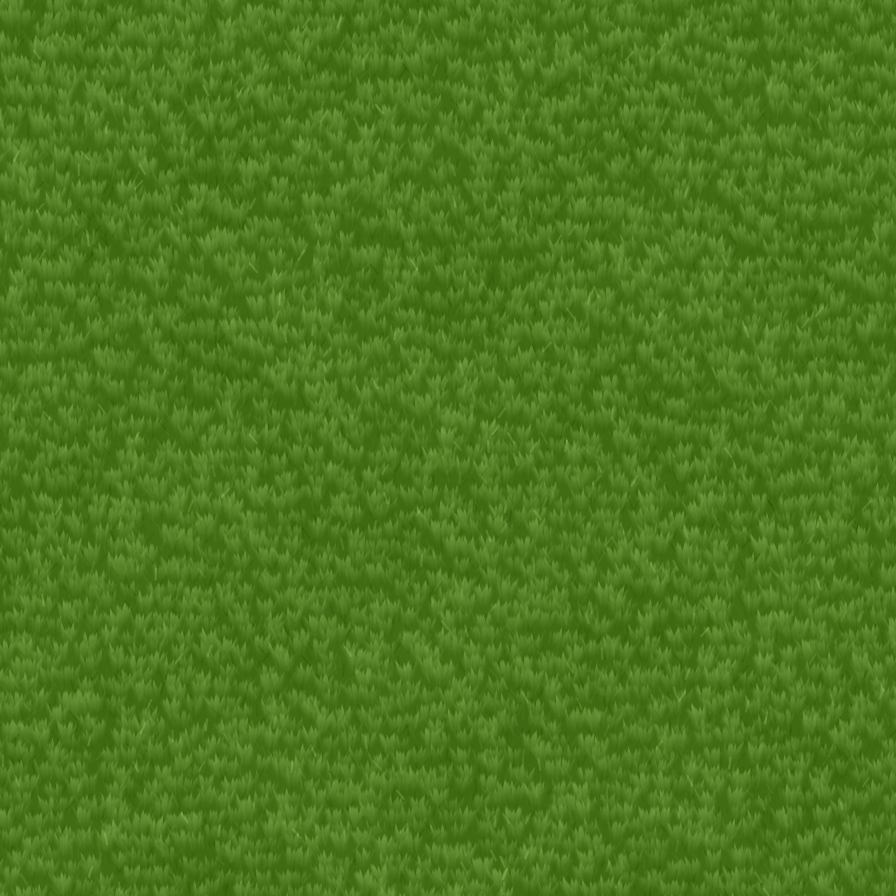
Give the GLSL for this texture, as a Shadertoy shader.

```glsl
// Draws a dense lawn of short, soft, overlapping grass tufts seen from above.

const vec3 GRASS_MEAN = vec3(0.348, 0.515, 0.163);
const vec3 TONE_TINT = vec3(1.0, 1.0, 0.92);
const vec3 PALE_TINT = vec3(1.15, 0.95, 0.85);
const float ROOT_TONE = -0.095;
const float TIP_TONE = 0.036;
const vec2 TUFT_GRID = vec2(46.0, 60.0);
const vec2 BLADE_GRID = vec2(120.0, 75.0);

// Four random values in 0..1 for a grid cell.
vec4 hash4(vec2 cell, float seed) {
    vec4 p = fract(vec4(cell.xyx, cell.y + seed) * vec4(0.1031, 0.1030, 0.0973, 0.1099));
    p += dot(p, p.wzxy + 33.33);
    return fract((p.xxyz + p.yzzw) * p.zywx);
}

// Layered sines across the fan angle, about -1..1.
float bladeStreaks(float angle, float phase) {
    return 0.4 * sin(angle * 31.0 + phase)
         + 0.35 * sin(angle * 53.0 + phase * 2.3)
         + 0.25 * sin(angle * 88.0 + phase * 3.7);
}

// Broad, faint drift of brightness over the lawn.
float lawnDrift(vec2 uv) {
    return 0.5 * sin(uv.x * 17.0 + 2.0 * sin(uv.y * 11.0))
         + 0.5 * sin(uv.y * 23.0 + 2.0 * sin(uv.x * 13.0 + 1.7));
}

// One fan of blades with its root at zero: x is tone, y is coverage.
vec2 tuft(vec2 p, vec4 rnd) {
    p.x -= (rnd.z - 0.5) * 0.3 * p.y;
    float streak = bladeStreaks(atan(p.x, max(p.y, 0.0) + 1.2), rnd.w * 40.0);
    float tip = 1.5 + 0.35 * streak + 0.4 * (rnd.x - 0.5);
    float halfWidth = min(0.35 + 0.22 * max(p.y, 0.0), 0.85);

    float cover = smoothstep(-0.05, 0.35, p.y)
                * (1.0 - smoothstep(tip - 0.35, tip, p.y))
                * (1.0 - smoothstep(halfWidth - 0.35, halfWidth, abs(p.x)));
    float tone = mix(ROOT_TONE, TIP_TONE, smoothstep(0.0, 1.65, p.y));
    tone += 0.058 * (fract(rnd.w * 7.31 + rnd.z) - 0.5) + 0.02 * streak;
    return vec2(tone, cover);
}

// Layer the tufts from the far rows to the near ones.
float tuftTone(vec2 uv) {
    vec2 g = uv * TUFT_GRID;
    float tone = ROOT_TONE;
    for (int j = 0; j < 4; j++) {
        float row = floor(g.y) - float(j);
        float shift = fract(row * 0.618);
        for (int i = -1; i <= 1; i++) {
            vec2 cell = vec2(floor(g.x + shift) + float(i), row);
            vec4 rnd = hash4(cell, 3.0);
            vec2 root = cell + vec2(0.2 + 0.6 * rnd.x - shift, 0.9 * rnd.y);
            vec2 layer = tuft(g - root, rnd);
            tone = mix(tone, layer.x, layer.y);
        }
    }
    return tone;
}

// Distance to a segment centred at zero.
float segmentDistance(vec2 p, vec2 halfAxis) {
    float along = clamp(dot(p, halfAxis) / dot(halfAxis, halfAxis), -1.0, 1.0);
    return length(p - halfAxis * along);
}

// Thin single blades: x is added tone, y is the share of pale, dry ones.
vec2 looseBlades(vec2 uv, float pixel) {
    vec2 home = floor(uv * BLADE_GRID);
    vec2 sum = vec2(0.0);
    for (int j = -1; j <= 1; j++) {
        for (int i = -1; i <= 1; i++) {
            vec2 cell = home + vec2(float(i), float(j));
            vec4 rnd = hash4(cell, 17.0);
            vec2 centre = (cell + rnd.xy) / BLADE_GRID;
            float tilt = (rnd.z - 0.5) * 1.5;
            vec2 halfAxis = 0.006 * vec2(sin(tilt), cos(tilt));
            float d = segmentDistance(uv - centre, halfAxis);
            float mask = 1.0 - smoothstep(0.0004, 0.0014 + 0.5 * pixel, d);
            sum += mask * vec2(0.07 * (rnd.w - 0.5), smoothstep(0.95, 1.0, rnd.w));
        }
    }
    return sum;
}

void mainImage(out vec4 fragColor, in vec2 fragCoord) {
    float pixel = 1.0 / iResolution.y;
    vec2 uv = fragCoord * pixel;
    vec2 blades = looseBlades(uv, pixel);

    float tone = tuftTone(uv) + blades.x + 0.008 * lawnDrift(uv);
    vec3 color = GRASS_MEAN + tone * TONE_TINT + 0.06 * blades.y * PALE_TINT;
    fragColor = vec4(clamp(color, 0.0, 1.0), 1.0);
}
```
